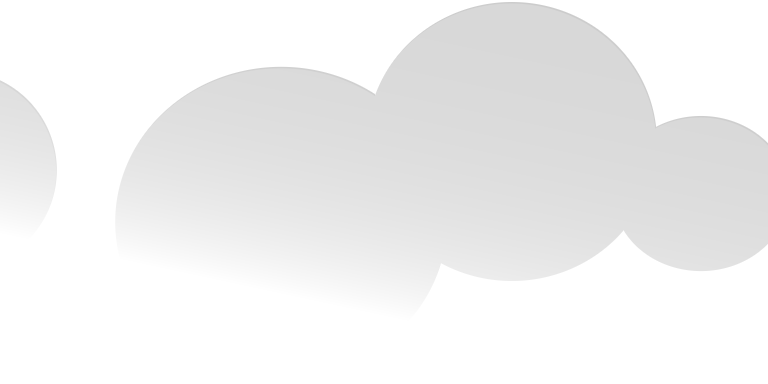
Give the GLSL for this background, as a Shadertoy shader.

```glsl
const vec2 CANVAS = vec2(2.0, 1.0);

// Lobes of the cloud: centre, radii
const vec4 LOBE_EDGE  = vec4(-0.111, 0.557, 0.259, 0.259);
const vec4 LOBE_LEFT  = vec4(0.732, 0.422, 0.432, 0.404);
const vec4 LOBE_MAIN  = vec4(1.333, 0.6315, 0.3776, 0.3633);
const vec4 LOBE_RIGHT = vec4(1.8255, 0.496, 0.229, 0.202);

// Fade to paper below a tilted line
const vec3 PAPER = vec3(1.0);
const float SHADE_DEPTH = 0.16;
const float FADE_BASE = 0.390;
const float FADE_TILT = 0.215;
const float FADE_LENGTH = 0.26;

// Thin darker outline facing up and right
const vec2 RIM_OFFSET = vec2(0.002, 0.004);
const float RIM_STRENGTH = 0.28;

// Approximate signed distance to an ellipse
float ellipseDistance(vec2 p, vec4 lobe) {
    vec2 q = p - lobe.xy;
    float k = length(q / lobe.zw);
    float slope = length(q / (lobe.zw * lobe.zw));
    return k < 0.01 ? -min(lobe.z, lobe.w) : k * (k - 1.0) / slope;
}

float cloudDistance(vec2 p) {
    float leftPair = min(ellipseDistance(p, LOBE_EDGE), ellipseDistance(p, LOBE_LEFT));
    float rightPair = min(ellipseDistance(p, LOBE_MAIN), ellipseDistance(p, LOBE_RIGHT));
    return min(leftPair, rightPair);
}

float cloudCoverage(vec2 p, float pixel) {
    return clamp(0.5 - cloudDistance(p) / pixel, 0.0, 1.0);
}

void mainImage(out vec4 fragColor, in vec2 fragCoord) {
    vec2 p = fragCoord / iResolution.xy * CANVAS;
    float pixel = 1.0 / iResolution.y;

    // Cloud body and its rim
    float body = cloudCoverage(p, pixel);
    float rim = max(body - cloudCoverage(p + RIM_OFFSET, pixel), 0.0);

    // Shade grows with height above the fade line
    float height = max(p.y - FADE_BASE + FADE_TILT * p.x, 0.0);
    float shade = SHADE_DEPTH * (1.0 - exp(-height / FADE_LENGTH));

    vec3 color = PAPER - shade * (body + RIM_STRENGTH * rim);
    fragColor = vec4(color, 1.0);
}
```
